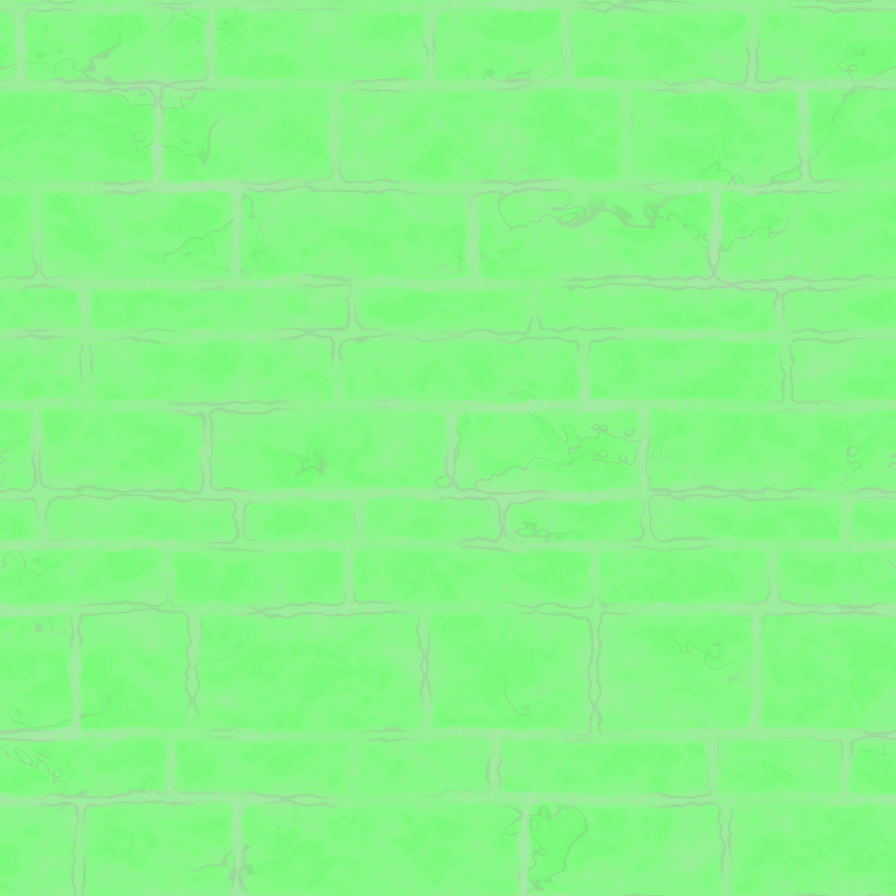
Give the GLSL for this texture map, as a WebGL 2 fragment shader.

```glsl
#version 300 es
precision highp float;

#define COURSES 11
#define JOINT_HALF_WIDTH 0.0058
#define JOINT_JITTER 0.42
#define EDGE_ROUGHNESS 0.011
#define CORNER_RADIUS 0.007
#define STONE_TONE 0.512
#define MORTAR_TONE 0.603
#define MOTTLE_AMOUNT 0.24
#define CREASE_AMOUNT 0.10
#define GRIME_AMOUNT 0.09

uniform vec2 u_resolution;
out vec4 fragColor;

const float TAU = 6.2831853;

// Each course, bottom to top: height, stones across, phase of the first joint
const vec3 courses[COURSES] = vec3[](
    vec3(0.1146, 4.0, 0.062), vec3(0.0716, 5.0, 0.170), vec3(0.1406, 5.0, 0.050),
    vec3(0.0716, 4.0, 0.147), vec3(0.0560, 6.0, 0.078), vec3(0.0990, 4.0, 0.020),
    vec3(0.0794, 4.0, 0.133), vec3(0.0573, 4.0, 0.112), vec3(0.1081, 4.0, 0.247),
    vec3(0.1133, 4.0, 0.168), vec3(0.0885, 5.0, 0.043));

vec2 hash2(vec2 p) {
    vec3 h = fract(p.xyx * vec3(0.1031, 0.1030, 0.0973));
    h += dot(h, h.yzx + 33.33);
    return fract((h.xx + h.yz) * h.zy);
}

// Smooth cellular noise that wraps over the canvas
float cells(vec2 uv, vec2 period) {
    vec2 p = uv * period, id = floor(p), f = p - id;
    float sum = 0.0;
    for (int j = -1; j <= 1; j++)
        for (int i = -1; i <= 1; i++) {
            vec2 o = vec2(i, j);
            vec2 r = o + hash2(mod(id + o, period) + period * 1.7) - f;
            sum += exp2(-12.0 * dot(r, r));
        }
    return sqrt(max(-log2(sum), 0.0) / 12.0);
}

// Position of a vertical joint, in stones along the course
float jointAt(float i, float row, float count) {
    return i + JOINT_JITTER * (hash2(vec2(mod(i, count) + 3.0, row * 7.0 + 1.0)).x - 0.5);
}

// Depth inside the nearest stone (x) and a random value for that stone (y)
vec2 masonry(vec2 uv) {
    float y = fract(uv.y + 0.0065), base = 0.0, row = 0.0;
    vec3 course = courses[0];
    for (int i = 0; i < COURSES; i++) {
        course = courses[i];
        row = float(i);
        if (y < base + course.x || i == COURSES - 1) break;
        base += course.x;
    }
    float count = course.y;
    float u = (uv.x - course.z) * count, cell = floor(u);
    float left = -1e3, right = 1e3, stone = 0.0;
    for (int k = -1; k <= 2; k++) {
        float joint = jointAt(cell + float(k), row, count);
        if (joint <= u) {
            left = joint;
            stone = mod(cell + float(k), count);
        } else {
            right = min(right, joint);
        }
    }
    vec2 fromCentre = vec2((u - 0.5 * (left + right)) / count, y - base - 0.5 * course.x);
    vec2 halfSize = 0.5 * vec2((right - left) / count, course.x) - JOINT_HALF_WIDTH;
    vec2 q = abs(fromCentre) - halfSize + CORNER_RADIUS;
    float box = length(max(q, 0.0)) + min(max(q.x, q.y), 0.0) - CORNER_RADIUS;
    return vec2(-box, hash2(vec2(stone + 11.0, row + 5.0)).y);
}

void main() {
    vec2 uv = gl_FragCoord.xy / u_resolution;
    float pixel = 1.0 / min(u_resolution.x, u_resolution.y);

    // Layered, warped noise
    float broad = cells(uv, vec2(9.0, 13.0));
    float patches = cells(uv + 0.37, vec2(5.0, 7.0));
    vec2 warped = uv + 0.035 * vec2(broad - 0.4, patches - 0.4)
        + 0.004 * sin(TAU * (uv.yx * vec2(19.0, 13.0) + uv * vec2(5.0, 4.0)));
    float medium = cells(warped, vec2(23.0, 34.0));
    float small = cells(warped, vec2(49.0, 67.0));
    float fine = cells(warped + 0.02 * medium, vec2(101.0, 127.0));
    float mottle = 0.36 * broad + 0.30 * medium + 0.21 * small + 0.13 * fine - 0.37;

    // Hand-laid waviness and rough stone edges
    vec2 wall = uv + 0.0016 * sin(TAU * (uv.yx * vec2(4.0, 3.0) + uv * vec2(2.0, 1.0)))
        + 0.0009 * sin(TAU * uv.yx * vec2(17.0, 11.0));
    vec2 stone = masonry(wall);
    float depth = stone.x + EDGE_ROUGHNESS * (0.5 * small + 0.5 * medium - 0.36);
    float inside = smoothstep(-0.0015 - pixel, 0.0015 + pixel, depth);

    // Chipped ledges: a rich hollow beside a thin pale crease
    float ledge = cells(warped + 0.03 * small, vec2(7.0, 10.0)) - 0.48;
    float chipped = smoothstep(0.42, 0.62, patches) * inside;
    float hollow = smoothstep(-0.01, 0.01, ledge) * exp(-9.0 * max(ledge, 0.0)) * chipped;
    float crease = exp(-pow(ledge / 0.014, 2.0)) * chipped;

    // One tone runs from rich stone to pale mortar
    float face = STONE_TONE + MOTTLE_AMOUNT * mottle + 0.018 * (stone.y - 0.5);
    face += 0.035 * exp(-max(depth, 0.0) / 0.006) - 0.035 * hollow;
    float mortar = MORTAR_TONE + 0.10 * (patches - 0.4) + 0.07 * (fine - 0.4);
    float tone = clamp(mix(mortar, face, inside) + 0.4 * CREASE_AMOUNT * crease, 0.475, 0.68);
    vec3 color = vec3(tone, 0.98 - 0.5 * max(tone - 0.52, 0.0), tone);

    // Broken grey lines along joints and creases
    float rim = exp(-pow((depth + 0.001) / 0.0016, 2.0)) * smoothstep(0.36, 0.58, broad);
    color.g -= GRIME_AMOUNT * rim + CREASE_AMOUNT * crease;
    fragColor = vec4(color, 1.0);
}
```
